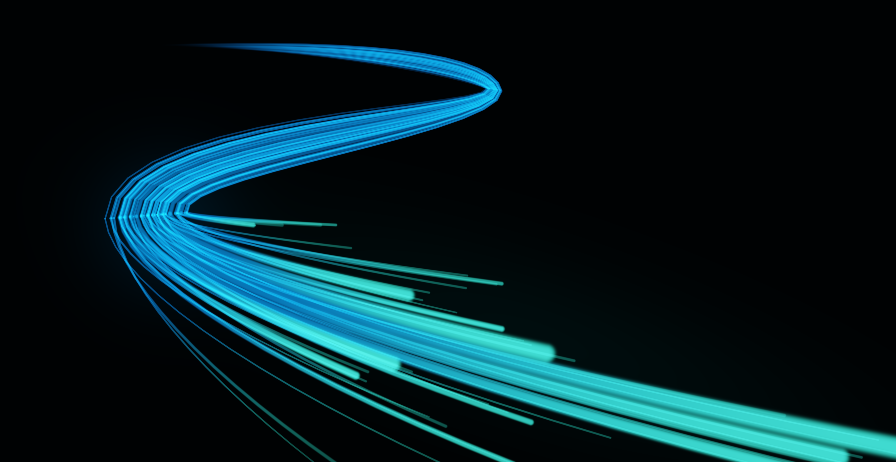
This background is drawn by a Shadertoy shader. Its source:

```glsl
// Draws a winding ribbon of blue light trails that fans out into glowing cyan heads.

const int HEAD_COUNT = 14;
const int FINE_COUNT = 34;
const int CURVE_STEPS = 14;
const float BEND_WIDTH = 0.0048;
const vec3 NIGHT = vec3(0.0, 0.007, 0.011);
const vec3 TRAIL_BLUE = vec3(0.04, 0.80, 1.65);
const vec3 HEAD_CYAN = vec3(0.29, 1.95, 1.70);
const vec3 HAZE_TEAL = vec3(0.0, 0.045, 0.045);
const vec3 HAZE_BLUE = vec3(0.0, 0.07, 0.12);

// Ribbon edges: tail, right turn and left bend, in canvas heights
const vec2 INNER[7] = vec2[7](
    vec2(0.328, 0.902), vec2(0.758, 0.917), vec2(1.071, 0.891), vec2(1.086, 0.803),
    vec2(1.086, 0.710), vec2(0.379, 0.621), vec2(0.404, 0.540));
const vec2 OUTER[7] = vec2[7](
    vec2(0.480, 0.896), vec2(0.758, 0.884), vec2(1.010, 0.838), vec2(1.056, 0.808),
    vec2(1.061, 0.760), vec2(0.253, 0.747), vec2(0.247, 0.528));

// Fan of heads from the inner to the outer lane: position and half width
const vec3 HEADS[HEAD_COUNT] = vec3[HEAD_COUNT](
    vec3(0.727, 0.513, 0.003), vec3(0.548, 0.513, 0.005), vec3(1.086, 0.386, 0.004),
    vec3(0.884, 0.361, 0.012), vec3(1.086, 0.288, 0.006), vec3(1.182, 0.235, 0.018),
    vec3(2.045, 0.010, 0.022), vec3(1.818, 0.010, 0.018), vec3(1.870, -0.055, 0.014),
    vec3(1.149, 0.086, 0.006), vec3(0.851, 0.212, 0.015), vec3(0.770, 0.187, 0.008),
    vec3(1.111, -0.005, 0.006), vec3(0.682, -0.003, 0.0015));

float hash(float n) {
    return fract(sin(n * 127.1 + 3.7) * 4375.85);
}

vec2 bezier(vec2 a, vec2 b, vec2 c, vec2 d, float t) {
    float u = 1.0 - t;
    return u * u * u * a + 3.0 * u * t * (u * b + t * c) + t * t * t * d;
}

// Returns the distance to a cubic curve and the parameter of the nearest point
vec2 curveDistance(vec2 p, vec2 a, vec2 b, vec2 c, vec2 d) {
    vec2 low = min(min(a, b), min(c, d)) - 0.03;
    vec2 high = max(max(a, b), max(c, d)) + 0.03;
    if (any(lessThan(p, low)) || any(greaterThan(p, high))) return vec2(1.0, 0.0);
    vec2 nearest = vec2(1.0, 0.0);
    vec2 from = a;
    for (int i = 0; i < CURVE_STEPS; i++) {
        vec2 to = bezier(a, b, c, d, float(i + 1) / float(CURVE_STEPS));
        vec2 span = to - from;
        float h = clamp(dot(p - from, span) / dot(span, span), 0.0, 1.0);
        float dist = length(p - from - span * h);
        if (dist < nearest.x) nearest = vec2(dist, (float(i) + h) / float(CURVE_STEPS));
        from = to;
    }
    return nearest;
}

// Soft line that never gets thinner than about a pixel
float stroke(float dist, float width) {
    float drawn = max(width, 0.8 / iResolution.y);
    float r = dist / drawn;
    return exp(-r * r * r * r) * width / drawn;
}

vec2 laneKnot(int i, float lane) {
    return mix(OUTER[i], INNER[i], lane);
}

// Light of one strand from the tail, through both bends, to its head
vec3 strandLight(vec2 p, float lane, vec3 head, float bendWidth, float headGain) {
    vec2 turn = laneKnot(3, lane);
    vec2 bend = laneKnot(6, lane);
    vec2 reach = head.xy - bend;

    vec2 tail = curveDistance(p, laneKnot(0, lane), laneKnot(1, lane), laneKnot(2, lane), turn);
    vec2 leg = curveDistance(p, turn, laneKnot(4, lane), laneKnot(5, lane), bend);
    vec2 fan = curveDistance(p, bend, bend + reach * vec2(0.02, 0.25),
                             bend + reach * vec2(0.42, 0.63), head.xy);

    float tailLight = stroke(tail.x, bendWidth * mix(0.25, 0.4, tail.y))
                    * 0.5 * smoothstep(0.0, 0.5, tail.y);
    float legLight = stroke(leg.x, bendWidth * mix(0.4, 1.0, leg.y)) * mix(0.45, 0.6, leg.y);
    float fanLight = stroke(fan.x, mix(bendWidth, head.z, fan.y)) * mix(0.6, headGain, fan.y);
    vec3 fanColor = mix(TRAIL_BLUE, HEAD_CYAN, smoothstep(0.35, 0.95, fan.y));
    return TRAIL_BLUE * max(tailLight, legLight) + fanColor * fanLight;
}

void mainImage(out vec4 fragColor, in vec2 fragCoord) {
    vec2 p = fragCoord / iResolution.y;
    float lastHead = float(HEAD_COUNT - 1);

    // Haze around the fan and the left bend
    vec2 fanOffset = p - vec2(1.15, 0.27);
    fanOffset.y += 0.3 * fanOffset.x;
    vec2 bendOffset = p - vec2(0.36, 0.51);
    vec3 light = NIGHT + HAZE_TEAL * exp(-dot(fanOffset * fanOffset, vec2(2.5, 30.0)))
               + HAZE_BLUE * exp(-dot(bendOffset, bendOffset) * 45.0);

    // Broad strands with bright heads
    for (int i = 0; i < HEAD_COUNT; i++) {
        float lane = 1.0 - float(i) / lastHead;
        float gain = clamp(HEADS[i].z / 0.008, 0.15, 1.0);
        light += strandLight(p, lane, HEADS[i], BEND_WIDTH * mix(0.4, 1.0, gain), gain);
    }

    // Fine strands scattered between neighbouring heads
    for (int i = 0; i < FINE_COUNT; i++) {
        float seed = float(i);
        float slot = (seed + hash(seed)) / float(FINE_COUNT) * lastHead;
        int k = min(int(slot), HEAD_COUNT - 2);
        vec3 head = mix(HEADS[k], HEADS[k + 1], fract(slot));
        head.z = mix(0.001, 0.004, hash(seed + 50.0));
        float lane = 1.0 - slot / lastHead + 0.4 * (hash(seed + 90.0) - 0.5);
        light += strandLight(p, lane, head, mix(0.0008, 0.003, hash(seed + 130.0)), 0.2);
    }

    fragColor = vec4(1.0 - exp(-light), 1.0);
}
```
